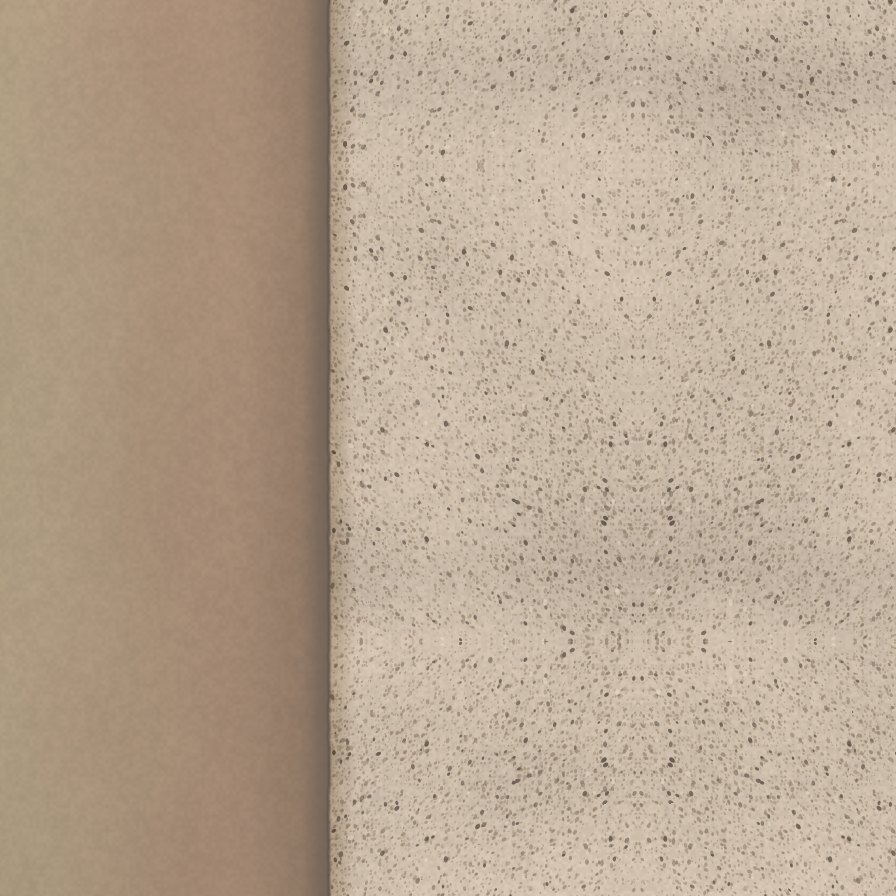
Reproduce this texture procedurally as a Shadertoy shader.

```glsl
float hash(vec2 p) {
    vec3 q = fract(p.xyx * vec3(0.1031, 0.1030, 0.0973));
    q += dot(q, q.yzx + 33.33);
    return fract((q.x + q.y) * q.z);
}

float noise(vec2 p) {
    vec2 i = floor(p), f = fract(p);
    f = f * f * (3.0 - 2.0 * f);
    return mix(mix(hash(i), hash(i + vec2(1, 0)), f.x),
               mix(hash(i + vec2(0, 1)), hash(i + vec2(1, 1)), f.x), f.y);
}

float fbm(vec2 p) {
    float sum = 0.0, amp = 0.5;
    for (int i = 0; i < 4; i++) {
        sum += amp * noise(p);
        p = p * 2.03 + 17.0;
        amp *= 0.5;
    }
    return sum;
}

// Coverage by jittered, slanted ovals; density is the share of filled cells
float specks(vec2 p, float cells, float density, float pixel) {
    vec2 g = p * cells, id = floor(g);
    float cover = 0.0, blur = max(0.7 * pixel * cells, 0.1);
    for (int y = -1; y <= 1; y++) {
        for (int x = -1; x <= 1; x++) {
            vec2 c = id + vec2(x, y);
            vec2 d = g - c - 0.15 - 0.7 * vec2(hash(c + 11.3), hash(c + 47.7));
            float slant = 0.4 + 1.4 * hash(c + 83.1);
            d = mat2(cos(slant), -sin(slant), sin(slant), cos(slant)) * d;
            float radius = mix(0.14, 0.38, hash(c + 29.9));
            float dist = length(d * vec2(0.85, 1.25)) - radius;
            float tone = mix(0.45, 1.0, hash(c + 61.5));
            cover = max(cover, tone * step(hash(c), density) * smoothstep(blur, -blur, dist));
        }
    }
    return cover;
}

// Smooth panel, turning into shade toward its right edge
vec3 panel(vec2 uv, float edge) {
    float warmth = smoothstep(0.0, 0.26, uv.x + 0.25 * (fbm(uv * vec2(5, 3) + 4.0) - 0.47));
    vec3 col = mix(vec3(0.685, 0.615, 0.51), vec3(0.65, 0.545, 0.46), warmth);
    col *= 1.0 + 0.06 * (uv.y - 0.5) + 0.07 * (fbm(uv * vec2(7, 4) + 20.0) - 0.47);
    col *= 1.0 + 0.045 * (noise(uv * 260.0) - 0.5) + 0.03 * (noise(uv * 110.0) - 0.5);
    float gap = edge - uv.x;
    col *= 1.0 - 0.13 * smoothstep(0.12, 0.0, gap);
    return mix(col, vec3(0.43, 0.38, 0.34), 0.75 * smoothstep(0.035, 0.0, gap));
}

// Pale stone with grain mirrored about its tile borders
vec3 stone(vec2 uv, float edge, float pixel) {
    vec2 tile = abs(fract((uv - vec2(0.712, 0.284)) / 1.062 + 0.5) - 0.5) * 1.062;
    float patches = fbm(uv * vec2(6, 7) + 9.0) - 0.47;
    float rim = smoothstep(0.035, 0.0, uv.x - edge);
    float bands = exp(-pow((uv.y - 0.36) / 0.06, 2.0))
                + exp(-pow((uv.y - 0.91) / 0.05, 2.0));
    float density = clamp(0.40 + 0.7 * patches + 0.12 * bands + 0.25 * rim
                  + 0.10 * smoothstep(0.7, 0.2, uv.y), 0.1, 0.9);

    vec3 col = vec3(0.815, 0.75, 0.68) * (1.0 - 0.05 * bands - 0.10 * patches);
    col *= 1.0 + 0.08 * (noise(tile * 300.0) - 0.5);
    col = mix(col, vec3(0.57, 0.49, 0.39), 0.55 * specks(tile + 3.1, 210.0, density, pixel));
    col = mix(col, vec3(0.50, 0.42, 0.34), 0.60 * specks(tile + 1.7, 145.0, density * 0.6, pixel));
    col = mix(col, vec3(0.30, 0.26, 0.22), 0.75 * specks(tile + 0.6, 125.0, density * 0.22, pixel));
    // Rare light chips
    col = mix(col, vec3(0.91, 0.86, 0.80), 0.6 * specks(tile + 5.2, 120.0, 0.02, pixel));
    return col * mix(vec3(1), vec3(0.86, 0.84, 0.79), rim);
}

void mainImage(out vec4 fragColor, in vec2 fragCoord) {
    vec2 uv = fragCoord / iResolution.xy;
    float pixel = 1.0 / iResolution.y;
    float edge = 0.367 + 0.0015 * (noise(vec2(uv.y * 90.0, 2.0)) - 0.5);

    float side = smoothstep(-pixel, pixel, uv.x - edge);
    vec3 col = mix(panel(uv, edge), stone(uv, edge, pixel), side);

    // Dark seam between the two surfaces
    float seam = smoothstep(0.0025 + pixel, 0.0, abs(uv.x - edge));
    col = mix(col, vec3(0.36, 0.31, 0.27), 0.7 * seam);
    fragColor = vec4(col, 1.0);
}
```
